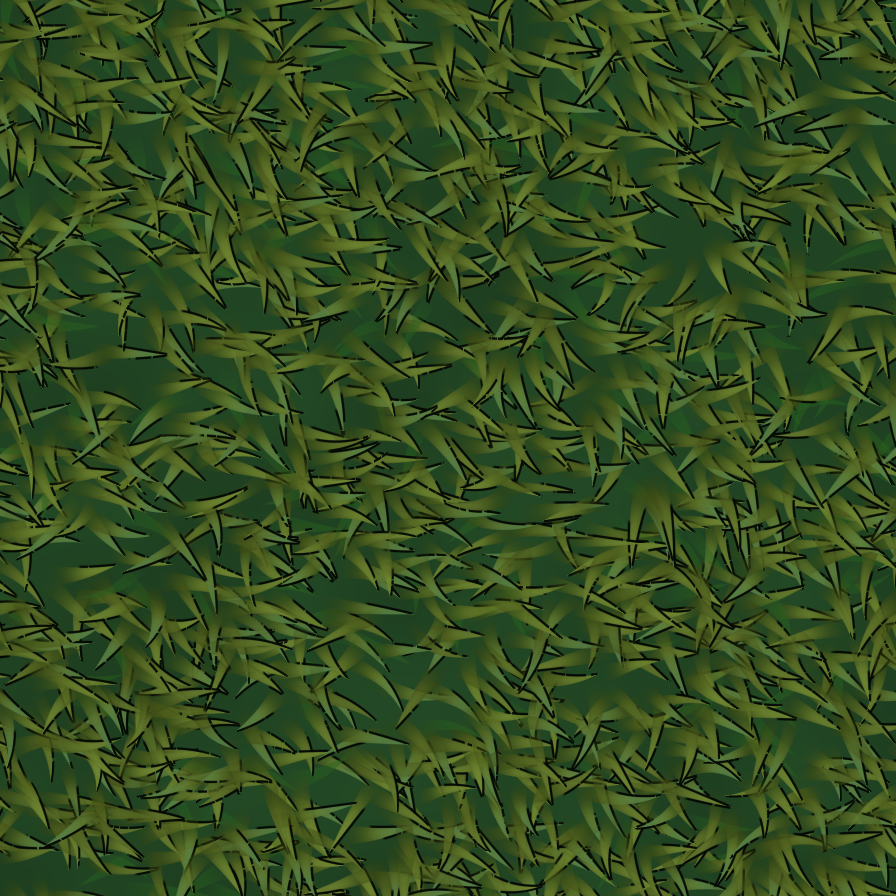
This texture is drawn by a Shadertoy shader. Its source:

```glsl
// Dense meadow of tapered grass blades over dark green ground.
// Jittered grids are stacked in layers; each cell holds one curved blade that
// fades in from its root and carries a broken black ink line near its tip.

const float CELL = 0.08;
const int LAYERS = 11;

vec4 hash4(vec2 p) {
    vec4 q = fract(p.xyxy * vec4(0.1031, 0.1030, 0.0973, 0.1099));
    q += dot(q, q.wzxy + 33.33);
    return fract((q.xxyz + q.yzzw) * q.zywx);
}

float noise(vec2 p) {
    vec2 i = floor(p), f = fract(p);
    f = f * f * (3.0 - 2.0 * f);
    float low = mix(hash4(i).x, hash4(i + vec2(1, 0)).x, f.x);
    float high = mix(hash4(i + vec2(0, 1)).x, hash4(i + vec2(1, 1)).x, f.x);
    return mix(low, high, f.y);
}

// Blades lean mostly to the lower right, some to the lower left.
float bladeAngle(float pick, float spread) {
    return pick < 0.74 ? mix(-1.35, 0.35, spread) : mix(-2.95, -1.2, spread);
}

// Paints one blade over the colour below it.
vec3 paintBlade(vec3 below, vec2 p, vec4 shape, vec4 tint, float height, float soft) {
    float angle = bladeAngle(shape.z, shape.w);
    vec2 heading = vec2(cos(angle), sin(angle));
    float len = mix(0.068, 0.112, tint.x);
    float t = dot(p, heading) / len + 0.5;
    if (t < 0.0 || t > 1.03) return below;

    // Signed distance across the blade, positive on its left
    float side = dot(p, vec2(-heading.y, heading.x));
    side += (tint.y - 0.5) * 0.026 * (t - 0.5) * (t - 0.5) * 4.0;
    float halfWidth = mix(0.009, 0.0135, tint.z) * pow(max(1.0 - t, 0.0), 0.85);
    float edge = abs(side) - halfWidth;

    // Olive root, lighter tip, soft central ridge
    vec3 leaf = mix(vec3(0.23, 0.28, 0.06), vec3(0.385, 0.465, 0.17), smoothstep(0.1, 0.75, t));
    leaf *= 0.9 + 0.2 * fract(tint.w * 7.0);
    leaf *= 1.03 - 0.12 * smoothstep(0.2, 1.0, abs(side) / (halfWidth + 0.001));
    float teal = step(0.68, tint.w) * smoothstep(0.35, 0.85, t);
    leaf = mix(leaf, vec3(0.32, 0.49, 0.28), teal * 0.8);
    float opacity = 0.95 * smoothstep(0.02, 0.6, t);

    // Faint vivid blades lie deep in the sward and have no ink
    float faint = step(tint.w, 0.2) * step(height, 0.4);
    leaf = mix(leaf, vec3(0.16, 0.38, 0.12), faint);
    opacity *= 1.0 - 0.5 * faint;
    vec3 color = mix(below, leaf, opacity * smoothstep(soft, -soft, edge));

    // Ink follows the left edge, and on some blades the right edge too
    float ink = smoothstep(soft, -soft, abs(edge - 0.0008) - 0.0013);
    float inked = side > 0.0 ? 1.0 : step(0.68, fract(tint.z * 13.0));
    float start = mix(0.36, 0.62, fract(tint.y * 9.0)) + (side > 0.0 ? 0.0 : 0.15);
    float gaps = noise(vec2(t * 24.0, tint.x * 91.0 + step(0.0, side) * 7.0));
    ink *= inked * smoothstep(start, start + 0.06, t) * smoothstep(1.03, 1.0, t);
    ink *= smoothstep(0.14, 0.22, gaps) * (1.0 - faint);
    return mix(color, vec3(0.015, 0.03, 0.01), ink * 0.96);
}

void mainImage(out vec4 fragColor, in vec2 fragCoord) {
    vec2 uv = fragCoord / iResolution.y;
    float soft = max(0.8 / iResolution.y, 0.0007);

    // Ground with gentle variation
    vec3 color = vec3(0.125, 0.265, 0.135) * (0.92 + 0.16 * noise(uv * 9.0));

    for (int layer = 0; layer < LAYERS; layer++) {
        float height = float(layer) / float(LAYERS - 1);
        vec2 shift = hash4(vec2(float(layer) + 3.0, 17.0)).xy;
        vec2 grid = uv / CELL + shift;
        vec2 home = floor(grid);
        for (int k = 0; k < 9; k++) {
            vec2 cell = home + vec2(k % 3 - 1, k / 3 - 1);
            vec2 seed = cell + float(layer) * vec2(37.0, 61.0) + 120.0;
            vec4 shape = hash4(seed);
            vec4 tint = hash4(seed + 531.7);

            // Thin out the sward in patches so the ground shows through
            vec2 root = (cell + shape.xy - shift) * CELL;
            float density = 0.5 + 0.75 * noise(root * 8.0 + 40.0);
            if (fract(shape.x * 17.0 + tint.y * 5.0) > density) continue;
            color = paintBlade(color, uv - root, shape, tint, height, soft);
        }
    }
    fragColor = vec4(color, 1.0);
}
```
